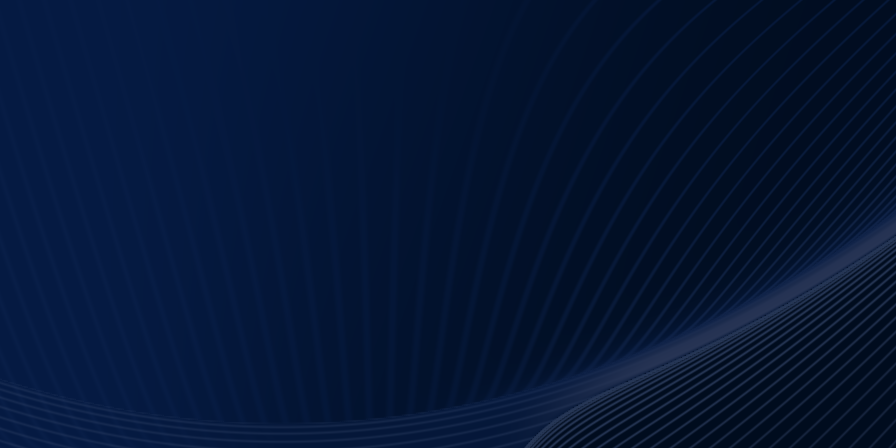
A Shadertoy shader for this background:

```glsl
// Navy backdrop with a fan of fine curves that gather on a sweeping ridge.
// Each set of curves is the contours of a scalar field that steepens near
// the ridge, so the lines crowd together there into a pale ribbon.

#define FAN_FREQ 23.0
#define ARC_FREQ 28.0
#define LOWER_FREQ 8.5
#define FINE_WIDTH 0.0023
#define SOFT_WIDTH 0.0075
#define RIBBON_DEPTH 0.05

const vec3 NAVY = vec3(0.020, 0.103, 0.260);
const vec3 MIDNIGHT = vec3(0.002, 0.052, 0.130);
const vec3 BLUE = vec3(0.035, 0.125, 0.300);
const vec3 STEEL = vec3(0.200, 0.270, 0.410);
const vec3 RIBBON = vec3(0.160, 0.210, 0.335);

// Height of the ridge that the fan rises from
float ridge(float x) {
    float e = x - 0.63;
    return 0.055 + 0.25 * e * e;
}

// Lower edge of the ribbon, dropping to a tip at its left end
float ribbonEdge(float x) {
    return ridge(x) - RIBBON_DEPTH - 0.078 * exp(-12.0 * (x - 1.17));
}

// Lines of even half width along whole values of a field;
// where they are too dense to resolve, use their mean coverage
float contours(float field, float halfWidth, float softness) {
    float slope = length(vec2(dFdx(field), dFdy(field))) * iResolution.y;
    float pixel = 1.0 / iResolution.y;
    float dist = abs(fract(field - 0.5) - 0.5) / max(slope, 1e-4);
    float blur = pixel + softness;
    float line = 1.0 - smoothstep(halfWidth - blur, halfWidth + blur, dist);
    float mean = min(1.0, 2.0 * halfWidth * slope);
    return mix(line, mean, smoothstep(0.25, 0.6, slope * pixel));
}

void mainImage(out vec4 fragColor, in vec2 fragCoord) {
    vec2 p = fragCoord / iResolution.xy * vec2(2.0, 1.0);
    float top = ridge(p.x);
    float edge = ribbonEdge(p.x);
    float rise = p.y - top;
    float right = smoothstep(0.9, 1.7, p.x);
    float left = 1.0 - smoothstep(0.1, 0.75, p.x);
    float aa = 1.5 / iResolution.y;

    // Backdrop, darker to the right and towards the foot of the fan
    float shade = smoothstep(0.1, 1.95, p.x + 0.35 * (1.0 - p.y) * smoothstep(0.1, 0.8, p.x));
    vec3 color = mix(NAVY, MIDNIGHT, shade);

    // Fan of curves leaning away from the centre
    float lean = p.x - 0.85;
    float foot = top * smoothstep(0.3, 1.1, p.x);
    float spread = 0.65 * lean + 0.27 * lean * lean;
    float fanField = p.x - spread * pow(max(p.y - foot, 1e-4), 0.65);
    float fan = contours(fanField * FAN_FREQ, mix(SOFT_WIDTH, FINE_WIDTH, max(right, 0.7 * left)),
                         0.004 * (1.0 - right));
    float above = max(smoothstep(-aa, aa, rise), left);
    float centreFade = 1.0 - smoothstep(0.25, 0.85, rise);
    float fanAlpha = mix(0.27 * centreFade + 0.14 * left, 0.55, right);
    vec3 fanColor = mix(BLUE, STEEL, right * exp(-5.0 * max(rise, 0.0)) * 0.65 + 0.12 * left);
    color = mix(color, fanColor, fan * above * fanAlpha);

    // Shallow arcs under the ridge on the left
    float depth = max(-rise, 1e-4);
    float arcs = contours(ARC_FREQ * pow(depth, 0.7), FINE_WIDTH, 0.001);
    float below = smoothstep(-aa, aa, -rise);
    color = mix(color, BLUE, below * 0.45 * smoothstep(0.2, 1.1, p.x));
    color = mix(color, STEEL, arcs * below * 0.36);

    // Blue haze along the ridge, then the ribbon itself
    float haze = exp(-abs(rise) * 28.0) * smoothstep(0.8, 1.5, p.x);
    color = mix(color, BLUE, 0.6 * haze);
    float across = (p.y - edge) / max(top - edge, 1e-3);
    float body = smoothstep(-0.1, 0.2, across) * (1.0 - smoothstep(0.35, 1.25, across));
    color = mix(color, RIBBON, body * smoothstep(1.08, 1.5, p.x) * 0.92);

    // Dark lower corner with steeper lines running up into the ribbon
    float drop = max(edge - p.y, 1e-4);
    float lowerField = LOWER_FREQ * (p.x + 3.3 * sqrt(drop));
    float lower = contours(lowerField, FINE_WIDTH, 0.0004);
    float corner = smoothstep(-aa, aa, edge - p.y);
    vec3 cornerColor = mix(MIDNIGHT * 0.9, STEEL, lower * mix(0.75, 0.42, smoothstep(0.0, 0.35, drop)));
    color = mix(color, cornerColor, corner);

    fragColor = vec4(color, 1.0);
}
```
